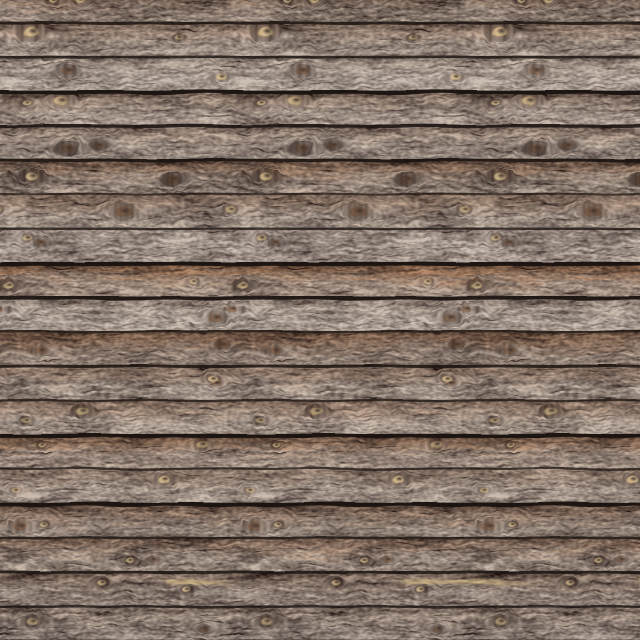
Reproduce this texture procedurally as a Shadertoy shader.

```glsl
#define BOARDS 18.63
#define REPEATS 2.733
#define BASE_TONE 0.73
#define SEAM_WIDTH 0.035
#define OVERHANG 0.085
#define GRAIN 0.30
#define DARK vec3(0.24, 0.19, 0.17)
#define LIGHT vec3(0.73, 0.68, 0.64)
#define RUST vec3(0.88, 0.72, 0.59)
#define RESIN vec3(0.80, 0.70, 0.52)
#define GAP vec3(0.10, 0.075, 0.065)

// Character of each board, from the bottom up
const float seamDepth[19] = float[](0.3, 0.5, 0.3, 0.9, 0.2, 0.9, 0.25, 0.5, 0.25,
    0.8, 0.9, 0.3, 0.15, 0.6, 0.6, 0.9, 0.4, 0.5, 0.4);
const float rustiness[19] = float[](0.2, 0.3, 0.5, 0.5, 0.3, 0.7, 0.4, 0.4, 0.7,
    0.1, 0.9, 0.05, 0.4, 0.6, 0.25, 0.3, 0.1, 0.35, 0.6);
const float boardTone[19] = float[](-0.1, -0.1, -0.05, -0.08, 0.02, 0.0, 0.05, 0.0, -0.12,
    0.1, 0.08, 0.03, -0.03, -0.1, 0.0, 0.0, 0.08, 0.0, -0.15);

vec2 hash2(vec2 p) {
    vec3 q = fract(p.xyx * vec3(0.1031, 0.1030, 0.0973));
    q += dot(q, q.yzx + 33.33);
    return fract((q.xx + q.yz) * q.zy);
}

float corner(vec2 cell, vec2 offset, float period) {
    cell.x = mod(cell.x, period);
    return dot(hash2(cell + 7.0) * 2.0 - 1.0, offset);
}

// Gradient noise that wraps in x after a whole number of cells
float noise(vec2 p, float period) {
    vec2 i = floor(p), f = p - i;
    vec2 w = f * f * f * (f * (f * 6.0 - 15.0) + 10.0);
    vec2 e = vec2(0.0, 1.0);
    float low = mix(corner(i, f, period), corner(i + e.yx, f - e.yx, period), w.x);
    float high = mix(corner(i + e, f - e, period), corner(i + 1.0, f - 1.0, period), w.x);
    return 1.6 * mix(low, high, w.y);
}

// Noise stretched along the board; cells count per repeat and per board height
float streaks(vec2 p, float across, float up) {
    return noise(p * vec2(across, up), across);
}

void mainImage(out vec4 fragColor, in vec2 fragCoord) {
    vec2 uv = fragCoord / iResolution.xy;
    float px = BOARDS / iResolution.y;
    float u = fract(uv.x * REPEATS);

    // Split into boards with slightly wavy edges
    float y = uv.y * BOARDS;
    y += 0.035 * streaks(vec2(u, y), 4.0, 0.7);
    float row = floor(y), f = y - row, top = 1.0 - f;
    int board = clamp(int(row), 0, 18);
    float depth = seamDepth[board];

    // Grain flows around the knots
    float v = f, knotMask = 0.0, knotCore = 0.0, knotHalo = 0.0, resin = 0.0;
    for (int i = 0; i < 2; i++) {
        vec2 place = hash2(vec2(row + 3.0, float(i) * 17.0 + 5.0));
        vec2 kind = hash2(vec2(row + 41.0, float(i) * 29.0 + 2.0));
        vec2 d = vec2(fract(u - place.x + 0.5) - 0.5, f - mix(0.3, 0.7, place.y));
        d.x *= 0.6 * BOARDS / REPEATS;
        float radius = mix(0.07, 0.17, kind.x * kind.x);
        float r = length(d) * (1.0 + 0.25 * streaks(vec2(u, f), 40.0, 6.0));
        float reach = 2.5 * radius * radius;
        v -= d.y * reach / max(r * r, reach);
        knotMask = max(knotMask, 1.0 - smoothstep(radius * 0.7, radius + px, r));
        knotCore = max(knotCore, 1.0 - smoothstep(0.0, radius * 0.5 + px, length(d - radius * 0.2)));
        knotHalo = max(knotHalo, exp(-pow((r - radius * 1.3) / (radius * 0.45), 2.0)));
        resin = max(resin, step(0.45, kind.y) * (1.0 - smoothstep(radius * 0.6, radius + px, r)));
    }

    // Layered wood grain
    vec2 g = vec2(u, v + row * 37.0);
    g.y += 0.07 * streaks(g, 14.0, 2.0);
    float rings = sin(30.0 * (g.y + 0.22 * streaks(g, 4.0, 1.5)));
    float patches = streaks(g + 0.31, 4.0, 2.5);
    float bands = streaks(g, 6.0, 7.0);
    float fine = streaks(g + 0.57, 22.0, 11.0);
    float fibre = streaks(g + 0.13, 50.0, 17.0);
    float cracks = smoothstep(0.3, 0.7, streaks(g + 0.77, 7.0, 13.0));

    float tone = BASE_TONE + boardTone[board] + 0.07 * rings + 0.26 * patches;
    tone += GRAIN * (bands + fine + fibre) - 0.35 * cracks;
    // Weathering that differs from repeat to repeat
    float weather = noise(vec2(uv.x * 5.0, y * 1.3), 64.0);
    tone += 0.12 * weather;
    // Shade below the overhanging board
    tone -= (0.10 + 0.32 * depth) * (1.0 - smoothstep(0.0, 0.45, top));
    tone -= 0.22 * knotHalo;
    vec3 color = mix(DARK, LIGHT, clamp(tone, -0.25, 1.15));

    // Rusty stain, strongest near the upper edge
    float stain = 0.25 + 0.9 * smoothstep(0.25, 0.9, f + 0.3 * bands + 0.2 * weather);
    color *= mix(vec3(1.0), RUST, clamp(rustiness[board] * stain, 0.0, 1.0));

    // Knots: brown or resin-coloured, with a dark core
    vec3 knotColor = mix(color * RUST * 0.85, RESIN * (0.95 + 0.25 * fine), resin);
    color = mix(color, knotColor, 0.8 * knotMask);
    color = mix(color, DARK, 0.75 * knotCore);

    // Pale split on the second board, longer in each repeat
    float start = 0.254;
    float tile = floor((uv.x - start) * REPEATS);
    float along = (uv.x - start - tile / REPEATS) / (0.13 + 0.12 * tile);
    float taper = smoothstep(0.0, 0.08, along) * (1.0 - smoothstep(0.5, 1.0, along));
    float split = abs(f - 0.72 + 0.08 * along + 0.05 * bands);
    split = (1.0 - smoothstep(0.02, 0.09 + px, split)) * taper;
    color = mix(color, RESIN, row == 1.0 ? split * (0.8 + 0.4 * fine) : 0.0);

    // Dark gap between boards
    float width = SEAM_WIDTH + OVERHANG * depth * (0.9 + 0.5 * streaks(vec2(u, row), 5.0, 1.0));
    float gap = 1.0 - smoothstep(width - px * 0.5, width + px * 0.8, top);
    gap = max(gap, 0.6 * (1.0 - smoothstep(0.0, px, f)));
    color = mix(color, GAP, gap * (0.65 + 0.35 * depth));

    fragColor = vec4(clamp(color, 0.0, 1.0), 1.0);
}
```
